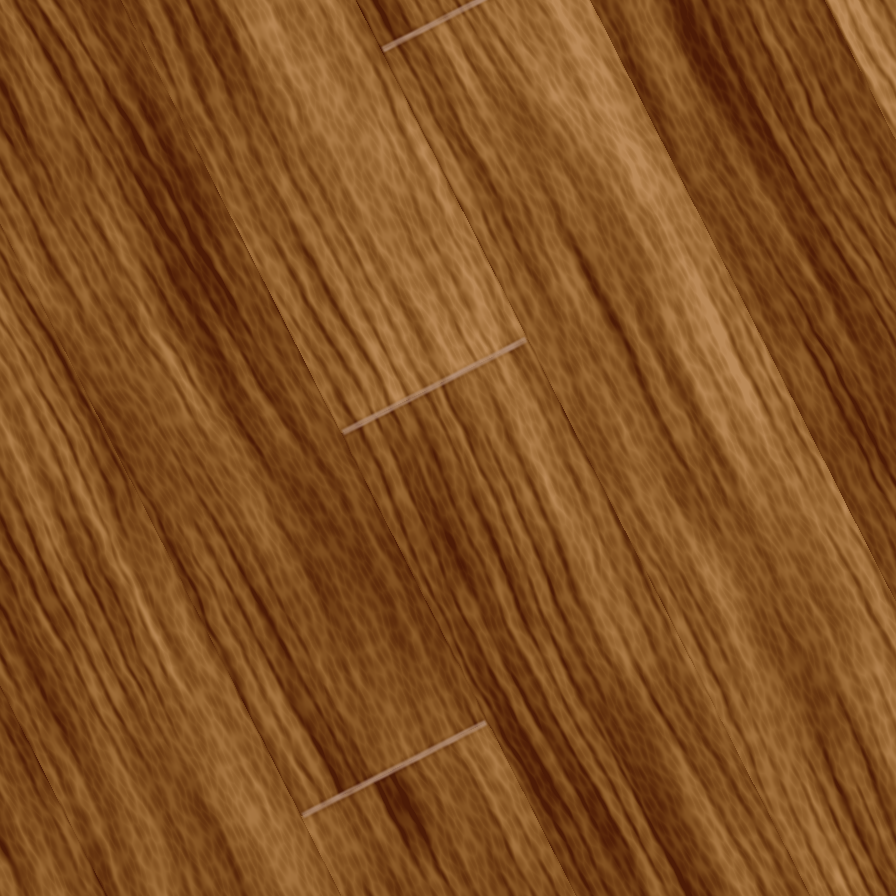
A Shadertoy shader for this texture:

```glsl
// Oak strip flooring laid on a diagonal: staggered boards, each with its own tone.
// Grain is layered sines and stretched noise in board space (x across, y along);
// stretched cellular noise adds the pores, and pale strips mark the butt joints.

const float BOARD_WIDTH = 0.2335;
const float FIRST_EDGE = 0.340;
const float JOINT_STEP = 0.361;
const float FIRST_JOINT = -0.073;
const vec2 ACROSS = vec2(0.892, 0.453);

// Tone of each board: x below its joint, y above it
const vec2 BOARD_TONES[7] = vec2[7](
    vec2(0.5, 0.5), vec2(0.3, 0.3), vec2(0.6, -0.25), vec2(0.0, 1.45),
    vec2(1.3, 0.4), vec2(-0.3, -0.3), vec2(1.8, 1.8));

vec2 hash2(vec2 p) {
    vec3 q = fract(vec3(p.xyx) * vec3(0.1031, 0.1030, 0.0973));
    q += dot(q, q.yzx + 33.33);
    return fract((q.xx + q.yz) * q.zy);
}

// Smooth value noise from -1 to 1
float signedNoise(vec2 p) {
    vec2 cell = floor(p), f = fract(p);
    f = f * f * (3.0 - 2.0 * f);
    float low = mix(hash2(cell).x, hash2(cell + vec2(1, 0)).x, f.x);
    float high = mix(hash2(cell + vec2(0, 1)).x, hash2(cell + vec2(1, 1)).x, f.x);
    return 2.0 * mix(low, high, f.y) - 1.0;
}

// Distance to the nearest scattered point
float cellular(vec2 p) {
    vec2 cell = floor(p), f = fract(p);
    float nearest = 8.0;
    for (int y = -1; y <= 1; y++)
    for (int x = -1; x <= 1; x++) {
        vec2 offset = vec2(x, y);
        vec2 d = offset + hash2(cell + offset) - f;
        nearest = min(nearest, dot(d, d));
    }
    return sqrt(nearest);
}

// Slow bends of the fibres plus small ragged wobbles
vec2 bendGrain(vec2 g, float seed) {
    float bend = 0.008 * sin(4.0 * g.y + seed) + 0.004 * sin(11.0 * g.y + 9.0 * g.x + seed);
    float wobble = 0.0022 * signedNoise(g * vec2(45.0, 28.0) + seed);
    return g + vec2(bend + wobble, 0.0);
}

// Thin dark growth lines, unevenly spaced and fading in and out
float growthLines(vec2 g, float seed) {
    float phase = 310.0 * g.x + 8.0 * signedNoise(g * vec2(9.0, 1.8) + seed);
    float strength = smoothstep(-0.6, 0.6, signedNoise(g * vec2(24.0, 3.5) + seed + 7.0));
    return strength * pow(0.5 + 0.5 * sin(phase), 5.0);
}

float grainTone(vec2 g, float seed) {
    g = bendGrain(g, seed);
    float bands = 1.4 * signedNoise(g * vec2(15.0, 1.3) + seed);
    float streaks = 1.4 * signedNoise(g * vec2(52.0, 4.0) + seed + 3.0);
    float fibres = 1.2 * signedNoise(g * vec2(125.0, 11.0) + seed + 5.0);
    float pores = smoothstep(0.1, 0.8, cellular(g * vec2(165.0, 48.0) + seed)) - 0.6;
    return bands + streaks + fibres + 1.3 * pores - 2.5 * growthLines(g, seed);
}

// Brown ramp: each unit of tone is one step from dark to pale
vec3 woodColor(float tone) {
    float t = clamp(tone, -3.6, 3.6);
    vec3 midBrown = vec3(0.515, 0.32, 0.13);
    return midBrown + t * vec3(0.06, 0.06, 0.044) + t * t * vec3(0.0, 0.0, 0.004);
}

// Soft bar of the given half width around zero
float bar(float d, float halfWidth, float blur) {
    return 1.0 - smoothstep(halfWidth - blur, halfWidth + blur, abs(d));
}

void mainImage(out vec4 fragColor, in vec2 fragCoord) {
    vec2 p = fragCoord / iResolution.y;
    vec2 g = vec2(dot(p, ACROSS), dot(p, vec2(-ACROSS.y, ACROSS.x)));

    // Board and joint layout
    float lane = (g.x - FIRST_EDGE) / BOARD_WIDTH;
    float board = floor(lane);
    float fromJoint = g.y - FIRST_JOINT - JOINT_STEP * board;
    float above = step(0.0, fromJoint);
    float toSeam = (0.5 - abs(fract(lane) - 0.5)) * BOARD_WIDTH;
    float seed = 40.0 * hash2(vec2(board + 11.0, above + 3.0)).x + 20.0;

    // Wood
    vec2 tones = BOARD_TONES[int(clamp(board + 2.0, 0.0, 6.0))];
    float tone = mix(tones.x, tones.y, above) + grainTone(g, seed);
    tone -= 0.7 * bar(toSeam, 0.0012, 0.0012);
    tone -= 0.8 * bar(fromJoint, 0.006, 0.003);
    vec3 color = woodColor(tone);

    // Pale, slightly worn joint strip
    vec3 jointColor = vec3(0.71, 0.57, 0.48);
    float wear = 0.7 + 0.2 * signedNoise(g * vec2(70.0, 260.0));
    float ends = smoothstep(0.0, 0.004, toSeam);
    color = mix(color, jointColor, wear * ends * bar(fromJoint, 0.0032, 0.0018));

    fragColor = vec4(color, 1.0);
}
```
